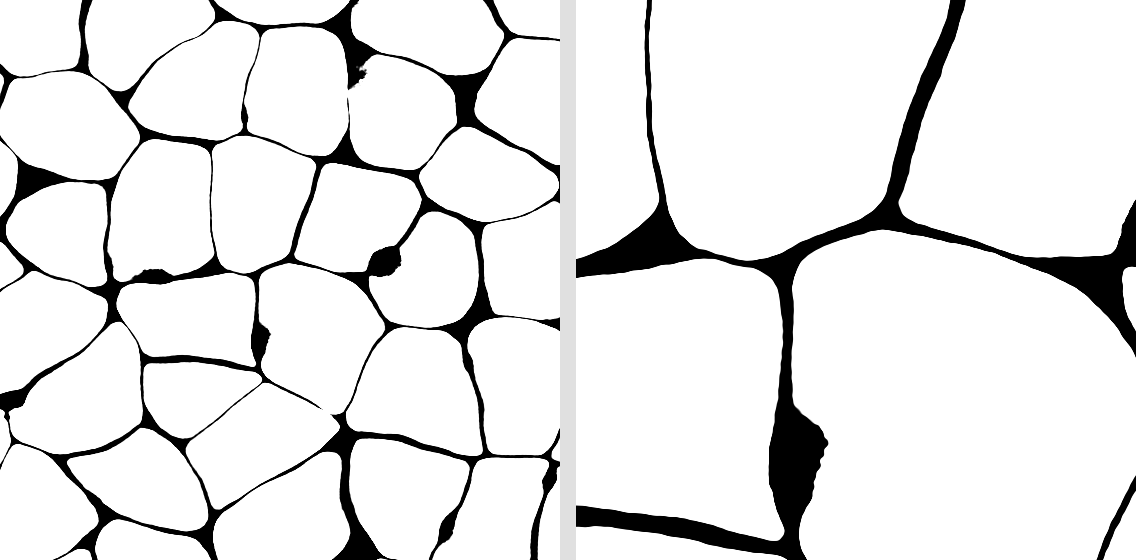
Left: the whole. Right: its middle third, enlarged.
Reproduce this pattern procedurally as a WebGL 2 fragment shader.

```glsl
#version 300 es
precision highp float;
// Packed rounded cells, divided by thin uneven black walls with filled junctions.

uniform vec2 u_resolution;
out vec4 fragColor;

const vec2 CELL_COUNT = vec2(4.9, 5.5);
const float JITTER = 0.8;
const vec3 CELL_COLOR = vec3(1.0);
const vec3 WALL_COLOR = vec3(0.0);

// Integer hash: two random values in 0..1 for a lattice point.
vec2 hash2(vec2 lattice) {
    uvec2 v = uvec2(ivec2(lattice) + 4096);
    v = v * 1664525u + 1013904223u;
    v.x += v.y * 1664525u;
    v.y += v.x * 1664525u;
    v ^= v >> 16u;
    v.x += v.y * 1664525u;
    v.y += v.x * 1664525u;
    v ^= v >> 16u;
    return vec2(v >> 8u) * exp2(-24.0);
}

float cornerSlope(vec2 lattice, vec2 offset) {
    float angle = 6.28319 * hash2(lattice).x;
    return dot(vec2(cos(angle), sin(angle)), offset);
}

// Gradient noise, roughly -0.7..0.7.
float gradientNoise(vec2 p) {
    vec2 i = floor(p);
    vec2 f = p - i;
    vec2 u = f * f * f * (f * (f * 6.0 - 15.0) + 10.0);
    vec2 x = vec2(1.0, 0.0);
    float low = mix(cornerSlope(i, f), cornerSlope(i + x.xy, f - x.xy), u.x);
    float high = mix(cornerSlope(i + x.yx, f - x.yx), cornerSlope(i + x.xx, f - x.xx), u.x);
    return mix(low, high, u.y);
}

vec2 warp(vec2 p, float frequency, float amount) {
    vec2 q = p * frequency;
    return p + amount * vec2(gradientNoise(q + 17.3), gradientNoise(q + 71.9));
}

vec2 seedPoint(vec2 id) {
    return id + 0.5 + JITTER * (hash2(id) - 0.5);
}

vec2 nearestCell(vec2 p) {
    vec2 base = floor(p);
    vec2 nearest = base;
    float best = 1e3;
    for (int y = -2; y <= 2; y++) {
        for (int x = -2; x <= 2; x++) {
            vec2 id = base + vec2(x, y);
            vec2 delta = seedPoint(id) - p;
            float d = dot(delta, delta);
            if (d < best) {
                best = d;
                nearest = id;
            }
        }
    }
    return nearest;
}

// Half width shared by the two cells on either side of a wall.
float wallHalfWidth(vec2 idA, vec2 idB) {
    float h = hash2(idA + idB + 200.0).y;
    return mix(0.007, 0.033, h * h);
}

// Signed distance to the wall, positive inside a cell; radius rounds the corners.
float cellDistance(vec2 p, float radius, float taper, float swelling) {
    vec2 id = nearestCell(p);
    vec2 seed = seedPoint(id);
    float nearestWall = 1e3;
    float corner = 0.0;
    for (int y = -2; y <= 2; y++) {
        for (int x = -2; x <= 2; x++) {
            if (x == 0 && y == 0) continue;
            vec2 otherId = id + vec2(x, y);
            vec2 other = seedPoint(otherId);
            float d = dot(0.5 * (seed + other) - p, normalize(other - seed));
            d -= wallHalfWidth(id, otherId) * taper + swelling;
            nearestWall = min(nearestWall, d);
            float depth = max(radius - d, 0.0);
            corner += depth * depth;
        }
    }
    return nearestWall > radius ? nearestWall : radius - sqrt(corner);
}

void main() {
    vec2 uv = gl_FragCoord.xy / u_resolution.y;
    vec2 p = uv * CELL_COUNT + vec2(3.0, 8.0);
    vec2 bent = warp(warp(p, 1.2, 0.16), 4.0, 0.025);

    // Local variation: fillet size, wall taper, swollen junctions, rare breaks.
    float radius = mix(0.06, 0.32, smoothstep(-0.25, 0.45, gradientNoise(p * 1.1 + 31.7)));
    float taper = 1.0 + 0.9 * gradientNoise(p * 2.7 + 53.1);
    float swollen = smoothstep(0.28, 0.5, gradientNoise(p * 1.3 + 90.4));
    float broken = smoothstep(0.46, 0.56, gradientNoise(p * 1.9 + 12.6));
    float ragged = gradientNoise(p * 16.0) + 0.6 * gradientNoise(p * 37.0);
    float swelling = 0.1 * swollen - 0.05 * broken + mix(0.004, 0.022, swollen) * ragged;

    float d = cellDistance(bent, radius, taper, swelling);
    float pixel = CELL_COUNT.y / u_resolution.y;
    float inside = smoothstep(-0.5 * pixel, 0.5 * pixel, d);
    fragColor = vec4(mix(WALL_COLOR, CELL_COLOR, inside), 1.0);
}
```
